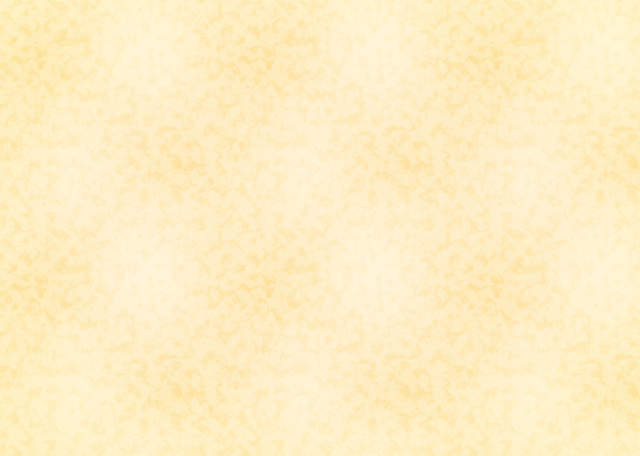
Write a Shadertoy shader that draws this texture.

```glsl
#define TILES_DOWN 2.0
#define CREAM vec3(1.0, 0.955, 0.85)
#define HONEY vec3(0.992, 0.885, 0.635)
#define EDGE_TINT vec3(0.0, 0.010, -0.025)
#define BASE_TONE 0.20
#define CLOUD_DEPTH 0.22
#define MOTTLE_DEPTH 0.47
#define VEIN_DEPTH 0.15
#define MOTTLE_CELLS 20.0
#define VEIN_CELLS 17.0
#define WARP 0.014

vec2 hashGradient(vec2 cell, float seed) {
    vec3 q = fract(vec3(cell.xyx + seed) * vec3(0.1031, 0.1030, 0.0973));
    q += dot(q, q.yzx + 33.33);
    float angle = 6.2832 * fract((q.x + q.y) * q.z);
    return vec2(cos(angle), sin(angle));
}

// Gradient noise that wraps after a whole number of cells
float tileNoise(vec2 uv, float cells, float seed) {
    vec2 p = uv * cells;
    vec2 i = floor(p);
    vec2 f = p - i;
    vec2 w = f * f * f * (f * (f * 6.0 - 15.0) + 10.0);
    vec4 corner;
    for (int k = 0; k < 4; k++) {
        vec2 o = vec2(k & 1, k >> 1);
        corner[k] = dot(hashGradient(mod(i + o, cells), seed), f - o);
    }
    return mix(mix(corner.x, corner.y, w.x), mix(corner.z, corner.w, w.x), w.y);
}

float tileFbm(vec2 uv, float cells, float seed) {
    float sum = 0.0, gain = 1.0;
    for (int octave = 0; octave < 3; octave++) {
        sum += gain * tileNoise(uv, cells, seed);
        cells *= 2.0;
        gain *= 0.7;
        seed += 17.0;
    }
    return sum;
}

// Soft round cloud, wrapped across the tile borders
float cloud(vec2 uv, vec2 center, vec2 radius) {
    vec2 d = (fract(uv - center + 0.5) - 0.5) / radius;
    return exp(-dot(d, d));
}

void mainImage(out vec4 fragColor, in vec2 fragCoord) {
    vec2 screen = fragCoord / iResolution.xy;
    vec2 uv = vec2(fragCoord.x, iResolution.y - fragCoord.y) / iResolution.y * TILES_DOWN;

    // Broad light and dark clouds
    float shade = 1.1 * cloud(uv, vec2(0.17, 0.27), vec2(0.25, 0.27))
                + 0.85 * cloud(uv, vec2(0.80, 0.70), vec2(0.26, 0.20))
                - 1.1 * cloud(uv, vec2(0.63, 0.20), vec2(0.21, 0.25))
                - 0.8 * cloud(uv, vec2(0.32, 0.74), vec2(0.17, 0.24))
                - 0.5 * cloud(uv, vec2(0.33, 0.48), vec2(0.09, 0.07));
    shade += 0.3 * tileNoise(uv, 6.0, 71.0);

    // Small ragged blotches and thin veins, fainter where the paper is pale
    vec2 warped = uv + WARP * vec2(tileNoise(uv, 24.0, 3.0), tileNoise(uv, 24.0, 9.0));
    float blotch = smoothstep(-0.25, 0.60, tileFbm(warped, MOTTLE_CELLS, 21.0));
    float vein = 1.0 - smoothstep(0.0, 0.14, abs(tileFbm(warped, VEIN_CELLS, 47.0)));
    float strength = clamp(0.85 + 0.35 * shade, 0.35, 1.3);
    float tone = BASE_TONE + CLOUD_DEPTH * shade
               + strength * (MOTTLE_DEPTH * blotch + VEIN_DEPTH * vein);

    // Slightly yellower toward the canvas edges
    vec2 fromCenter = 2.0 * screen - 1.0;
    float edge = smoothstep(0.5, 1.5, length(fromCenter));
    vec3 color = mix(CREAM, HONEY, clamp(tone, 0.0, 1.2)) + EDGE_TINT * edge;
    fragColor = vec4(clamp(color, 0.0, 1.0), 1.0);
}
```
